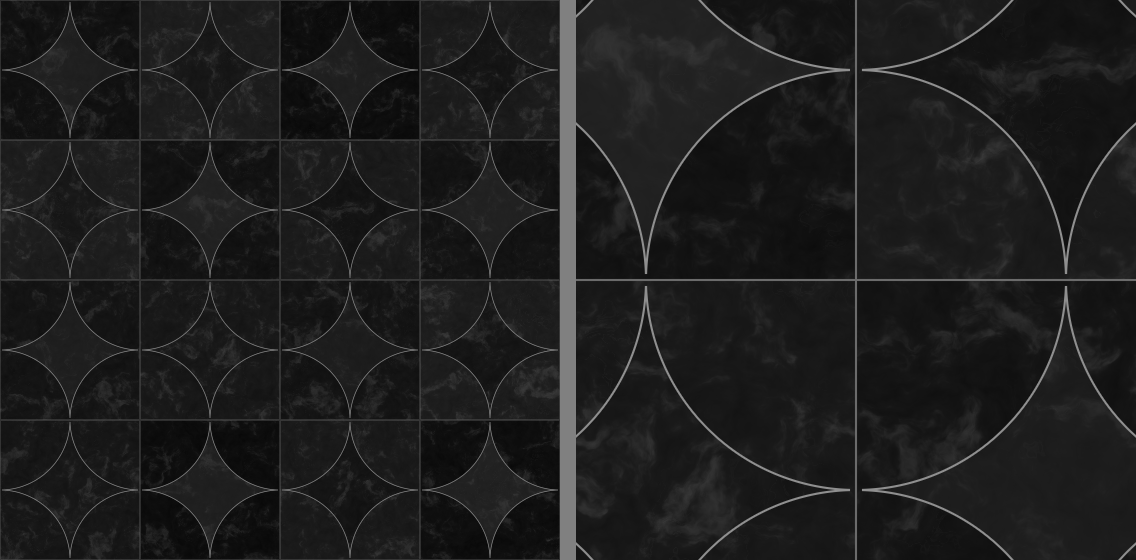
Left: the whole. Right: its middle third, enlarged.
A Shadertoy shader for this pattern:

```glsl
const float TILES = 4.0;
const float LINE_WIDTH = 0.005;   // in tile units
const float ARC_RADIUS = 0.5;
const float ARC_END_GAP = 0.014;
const float GROUT_TONE = 0.42;
const float INLAY_TONE = 0.56;

vec2 hash22(vec2 p) {
    vec3 q = fract(p.xyx * vec3(0.1031, 0.1030, 0.0973));
    q += dot(q, q.yzx + 33.33);
    return fract((q.xx + q.yz) * q.zy);
}

float cornerGradient(vec2 cell, vec2 corner, vec2 local) {
    float angle = 6.28318 * hash22(cell + corner).x;
    return dot(vec2(cos(angle), sin(angle)), local - corner);
}

float gradientNoise(vec2 p) {
    vec2 cell = floor(p);
    vec2 f = p - cell;
    vec2 u = f * f * f * (f * (f * 6.0 - 15.0) + 10.0);
    float low = mix(cornerGradient(cell, vec2(0, 0), f),
                    cornerGradient(cell, vec2(1, 0), f), u.x);
    float high = mix(cornerGradient(cell, vec2(0, 1), f),
                     cornerGradient(cell, vec2(1, 1), f), u.x);
    return mix(low, high, u.y);
}

float fbm(vec2 p) {
    float sum = 0.0;
    float amplitude = 0.6;
    for (int octave = 0; octave < 5; octave++) {
        sum += amplitude * gradientNoise(p);
        p = mat2(1.6, 1.2, -1.2, 1.6) * p + 7.3;
        amplitude *= 0.56;
    }
    return sum;
}

// Brightness added by cloudy patches, thin veins and fine grain
float marble(vec2 p) {
    vec2 warp = vec2(fbm(p * 3.0), fbm(p * 3.0 + 31.7));
    float cloud = fbm(p * vec2(4.0, 5.0) + warp * 1.6);
    float grain = fbm(p * 19.0 + warp * 2.0);
    float patches = smoothstep(0.04, 0.42, cloud + 0.3 * grain);
    float vein = 1.0 - smoothstep(0.0, 0.035, abs(fbm(p * 5.0 + warp * 2.5 + 53.0)));
    vein *= smoothstep(-0.05, 0.3, warp.x);
    return 0.012 + 0.035 * cloud + 0.025 * grain
         + patches * (0.055 + 0.07 * grain) + 0.022 * vein;
}

// Exact box-filtered coverage, also for lines thinner than a pixel
float lineCoverage(float dist, float width, float pixel) {
    float reach = 0.5 * pixel;
    float upper = clamp(dist + 0.5 * width, -reach, reach);
    float lower = clamp(dist - 0.5 * width, -reach, reach);
    return (upper - lower) / pixel;
}

// Alternate tiles carry a light star on dark corners
float pieceTone(vec2 tile, float star) {
    float lightStar = mod(tile.x + tile.y, 2.0);
    vec2 variation = hash22(tile + 11.0) - 0.5;
    float cornerTone = mix(0.088, 0.056, lightStar) + 0.036 * variation.x;
    float starTone = mix(0.076, 0.116, lightStar) + 0.02 * variation.y;
    return mix(cornerTone, starTone, star);
}

void mainImage(out vec4 fragColor, in vec2 fragCoord) {
    float pixel = TILES / iResolution.y;
    vec2 p = fragCoord * pixel;
    vec2 tile = floor(p);
    vec2 folded = abs(p - tile - 0.5);

    // Four quarter circles enclose a concave star
    float arcDist = length(0.5 - folded) - ARC_RADIUS;
    float edgeDist = 0.5 - max(folded.x, folded.y);
    float star = smoothstep(-0.5 * pixel, 0.5 * pixel, arcDist);

    // Each piece is cut from its own region of stone
    vec2 pieceOffset = floor(hash22(tile + 37.0 * step(0.0, arcDist)) * 90.0);
    float tone = pieceTone(tile, star);
    float contrast = mix(1.0, 0.65, star * mod(tile.x + tile.y, 2.0));
    tone = max(tone + contrast * marble(p + pieceOffset), 0.015);

    // Inlaid arcs stop just short of the tile edges
    float arcMask = smoothstep(ARC_END_GAP - 0.5 * pixel, ARC_END_GAP + 0.5 * pixel, edgeDist);
    tone = mix(tone, INLAY_TONE, arcMask * lineCoverage(arcDist, LINE_WIDTH, pixel));
    tone = mix(tone, GROUT_TONE, lineCoverage(edgeDist, LINE_WIDTH, pixel));

    fragColor = vec4(vec3(tone), 1.0);
}
```
